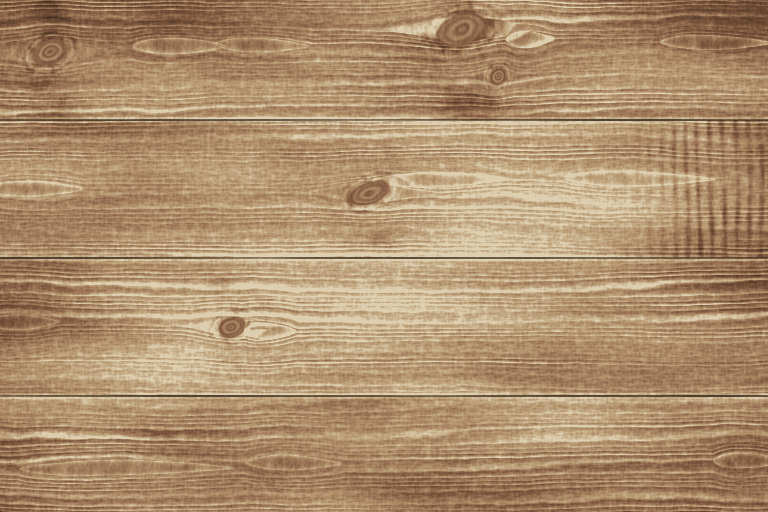
A WebGL 2 fragment shader for this texture:

```glsl
#version 300 es
precision highp float;
// Four horizontal pine planks with dark seams, knots and long pointed grain eyes.
// Growth rings are level lines of a height field that knots and eyes push aside;
// the resulting tone is mapped through a ramp of five browns and a vignette.
uniform vec2 u_resolution;
out vec4 fragColor;

#define PLANK_HEIGHT 0.2695
#define FIRST_SEAM 0.2266
#define SEAM_WIDTH 0.0024
#define RING_DENSITY 78.0
#define RING_LIGHT 0.52
#define RING_DARK 0.30
#define EYE_HEIGHT 0.019
#define FIBRE_CONTRAST 0.56
#define SAW_CONTRAST 0.20
#define BLOTCH_CONTRAST 0.30
#define VIGNETTE 1.65

const vec3 BROWNS[5] = vec3[5](vec3(0.49, 0.34, 0.24), vec3(0.60, 0.45, 0.33),
  vec3(0.69, 0.56, 0.41), vec3(0.77, 0.67, 0.52), vec3(0.87, 0.81, 0.69));
const vec3 SEAM_COLOUR = vec3(0.24, 0.19, 0.14);

// Knots: centre, radii
const vec4 KNOTS[5] = vec4[5](vec4(0.102, 0.898, 0.036, 0.026),
  vec4(0.908, 0.943, 0.050, 0.033), vec4(0.965, 0.853, 0.018, 0.019),
  vec4(0.717, 0.623, 0.040, 0.026), vec4(0.457, 0.363, 0.031, 0.023));
// Grain eyes: centre, half length
const vec3 EYES[12] = vec3[12](vec3(0.35, 0.908, 0.09), vec3(0.51, 0.912, 0.10),
  vec3(1.035, 0.922, 0.05), vec3(1.40, 0.918, 0.115), vec3(0.06, 0.629, 0.10),
  vec3(0.86, 0.648, 0.143), vec3(1.25, 0.652, 0.147), vec3(0.04, 0.369, 0.075),
  vec3(0.53, 0.355, 0.05), vec3(0.25, 0.086, 0.21), vec3(0.576, 0.096, 0.10),
  vec3(1.465, 0.10, 0.065));

vec2 hash2(vec2 p) {
  vec3 h = fract(p.xyx * vec3(0.1031, 0.1030, 0.0973));
  h += dot(h, h.yzx + 33.33);
  return fract((h.xx + h.yz) * h.zy);
}

// Cellular noise: distance to the nearest scattered point
float cells(vec2 p) {
  vec2 base = floor(p);
  float nearest = 2.0;
  for (int y = -1; y <= 1; y++)
    for (int x = -1; x <= 1; x++) {
      vec2 c = base + vec2(x, y);
      nearest = min(nearest, distance(p, c + hash2(c)));
    }
  return nearest;
}

// Layered sines, about -1 to 1
float waves(vec2 p) {
  float sum = 0.0, amp = 0.55;
  for (int i = 0; i < 4; i++) {
    sum += amp * sin(p.x + 1.4 * sin(p.y));
    p = mat2(1.5, 1.1, -1.1, 1.5) * p + 2.7;
    amp *= 0.5;
  }
  return sum;
}

float plankLevel(float y) { return (y - FIRST_SEAM) / PLANK_HEIGHT + 1.0; }

// Distance by which a bump of the given height pushes the grain aside
float push(float dy, float height) { return height * exp(-abs(dy) / 0.045); }

// Soft bell around zero
float bell(float x) { return exp(-x * x); }

vec3 ramp(float tone) {
  vec3 colour = BROWNS[0] * (1.0 + 0.8 * clamp(tone, -0.6, 0.0));
  for (int i = 1; i < 5; i++)
    colour = mix(colour, BROWNS[i], clamp(tone * 4.0 - float(i - 1), 0.0, 1.0));
  return colour;
}

void main() {
  vec2 p = gl_FragCoord.xy / u_resolution.y;
  vec2 centred = gl_FragCoord.xy / u_resolution - 0.5;
  float pixel = 1.0 / u_resolution.y;
  float level = plankLevel(p.y), row = floor(level);
  vec2 seed = row * vec2(17.3, 5.1);
  vec2 q = p + vec2(0.010 * waves(p * vec2(9.0, 15.0) + seed),
                    0.003 * waves(p * vec2(8.0, 18.0) + seed));
  float grain = q.y, rim = 0.0, smear = 0.0, halo = 0.0, core = 0.0, coreTone = 0.0;

  // Grain eyes: flattened grain inside a crisp pale outline
  for (int i = 0; i < 12; i++) {
    if (floor(plankLevel(EYES[i].y)) != row) continue;
    vec2 d = q - EYES[i].xy;
    float along = d.x / EYES[i].z;
    float height = EYE_HEIGHT * max(0.0, 1.0 - along * along) * (1.0 - 0.4 * along);
    float away = push(d.y, height), edge = abs(d.y) - away;
    grain -= sign(d.y) * min(abs(d.y), away) * 0.85;
    rim = max(rim, exp(-abs(edge) / (edge < 0.0 ? 0.0045 : 0.0016)) * smoothstep(0.0, 0.002, height));
  }

  // Knots: bent grain, stained column, pale halo, ringed core
  for (int i = 0; i < 5; i++) {
    if (floor(plankLevel(KNOTS[i].y)) != row) continue;
    vec2 d = q - KNOTS[i].xy, r = KNOTS[i].zw;
    grain -= sign(d.y) * min(abs(d.y), push(d.y, r.y * bell(d.x / (1.8 * r.x)))) * 0.95;
    float e = length((d - vec2(0.0, 0.2 * d.x)) / r) + 0.10 * waves(p * 48.0);
    smear += bell(d.x / (r.x + 0.004)) * smoothstep(-0.4, 0.9, waves(p * vec2(24.0, 38.0)));
    smear += 1.1 * bell((e - 1.25) / 0.35) * smoothstep(0.35, 0.8, cells(p * 50.0));
    halo += bell((e - 1.22) / 0.10) + 0.6 * bell((e - 1.6) / 0.10);
    float mask = 1.0 - smoothstep(0.80, 1.02, e);
    float rings = 0.26 + 0.17 * sin(e * 17.0 + 1.5 * waves(p * 30.0));
    coreTone = mix(coreTone, rings - 0.4 * smoothstep(0.65, 0.9, e) - 0.2 * bell(e / 0.25), mask);
    core = max(core, mask);
  }

  // Growth rings of uneven spacing: sharp pale line fading into a darker band
  float field = grain * RING_DENSITY + 0.5 * sin(grain * 105.0 + row)
              + 1.1 * waves(p * vec2(1.8, 7.0) + seed) + row * 7.3 + 0.09 * waves(p * vec2(45.0, 60.0));
  float t = fract(field);
  float strength = mix(0.25, 1.1, hash2(vec2(floor(field), row + 3.0)).x)
                 * (0.75 + 0.5 * waves(p * vec2(6.0, 20.0) + seed));
  float pale = smoothstep(0.0, 0.14, t) * (1.0 - smoothstep(0.16, 0.55, t));
  float dark = smoothstep(0.4, 0.92, t) * (1.0 - smoothstep(0.92, 1.0, t));
  float tone = 0.49 + VIGNETTE * (0.167 - dot(centred, centred));
  tone += strength * (RING_LIGHT * pale - RING_DARK * dark);
  tone += 0.55 * rim + 0.24 * halo - 0.38 * smear;

  // Fibres, cross threads, blotches and lengthwise bands
  float fibre = cells(vec2(p.x * 42.0, grain * 185.0) + seed);
  float weave = 0.55 * cells(p * vec2(165.0, 130.0)) + 0.45 * cells(p * vec2(135.0, 34.0));
  tone += FIBRE_CONTRAST * (0.6 * fibre + 0.7 * weave - 0.59);
  tone += BLOTCH_CONTRAST * waves(p * vec2(5.0, 11.0) + seed);
  tone += 0.5 * BLOTCH_CONTRAST * waves(vec2(grain * 38.0, p.x * 2.0) + seed);

  // Saw marks: uneven bars at the right of one plank
  float chatter = 0.5 + 0.5 * sin(p.x * 268.0 + 1.8 * waves(p * vec2(16.0, 5.0)));
  float zone = row == 2.0 ? smoothstep(1.16, 1.42, p.x) : 0.0;
  tone -= SAW_CONTRAST * zone * (1.2 + waves(p * vec2(20.0, 30.0))) * chatter * chatter * 1.5;
  tone = mix(tone, coreTone + 0.25 * (weave - 0.4), core);

  // Seams with lit plank edges
  float seam = abs(level - round(level)) * PLANK_HEIGHT;
  float width = SEAM_WIDTH * (0.5 + 0.15 * waves(vec2(p.x * 7.0, round(level) * 4.0)));
  tone += 0.4 * bell((seam - 0.004) / 0.0022);
  float gap = 1.0 - smoothstep(width - 0.5 * pixel, width + 0.5 * pixel, seam);
  fragColor = vec4(mix(ramp(tone), SEAM_COLOUR, gap), 1.0);
}
```
